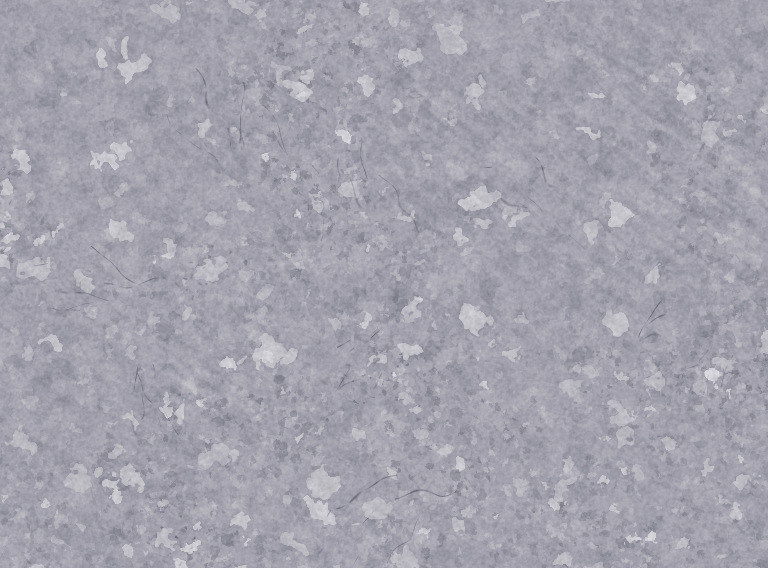
This texture is drawn by a WebGL 2 fragment shader. Its source:

```glsl
#version 300 es
precision highp float;
// Weathered galvanized sheet metal: mottled zinc flakes, stains and fine scratches.
uniform vec2 u_resolution;
out vec4 fragColor;

vec2 hash2(vec2 p) {
    vec3 h = fract(p.xyx * vec3(0.1031, 0.1030, 0.0973));
    h += dot(h, h.yzx + 33.33);
    return fract((h.xx + h.yz) * h.zy);
}

// Gradient noise, centred on zero
float gradientNoise(vec2 p) {
    vec2 i = floor(p), f = fract(p);
    vec2 u = f * f * f * (f * (f * 6.0 - 15.0) + 10.0);
    float a = dot(hash2(i) * 2.0 - 1.0, f);
    float b = dot(hash2(i + vec2(1, 0)) * 2.0 - 1.0, f - vec2(1, 0));
    float c = dot(hash2(i + vec2(0, 1)) * 2.0 - 1.0, f - vec2(0, 1));
    float d = dot(hash2(i + 1.0) * 2.0 - 1.0, f - 1.0);
    return mix(mix(a, b, u.x), mix(c, d, u.x), u.y);
}

float fbm(vec2 p, int octaves) {
    float sum = 0.0, amp = 1.0;
    for (int i = 0; i < octaves; i++) {
        sum += amp * gradientNoise(p);
        p = mat2(1.6, 1.2, -1.2, 1.6) * p + 19.7;
        amp *= 0.6;
    }
    return sum;
}

// Paints one layer of lobed, randomly turned flakes over a tone
float flakes(float tone, vec2 p, float scale, float share, vec2 toneRange, float opacity, float seed) {
    vec2 q = p * scale + seed * 7.3;
    q += 0.5 * vec2(fbm(q * 1.4, 3), fbm(q * 1.4 + 57.3, 3));
    vec2 cell = floor(q);
    float soft = 0.7 * scale / u_resolution.y;
    for (int y = -1; y <= 1; y++)
    for (int x = -1; x <= 1; x++) {
        vec2 id = cell + vec2(x, y);
        vec2 place = hash2(id + seed);
        vec2 traits = hash2(id + seed + 141.7);
        vec2 chance = hash2(id + seed + 283.1);
        if (chance.x > share) continue;
        float angle = chance.y * 6.283;
        vec2 d = mat2(cos(angle), sin(angle), -sin(angle), cos(angle)) * (q - id - place);
        float dist = length(d * vec2(1.0, 1.5)) - mix(0.25, 0.65, traits.x * traits.x);
        float cover = smoothstep(soft, -soft, dist);
        tone = mix(tone, mix(toneRange.x, toneRange.y, traits.y), cover * opacity);
        tone -= 0.022 * opacity * exp(-abs(dist) / (soft + 0.03));
    }
    return tone;
}

// Short bent scratches, gathered in groups of seven
float scratches(vec2 p, float aspect) {
    float ink = 0.0;
    vec2 bent = p + 0.03 * vec2(gradientNoise(p * 16.0), gradientNoise(p * 16.0 + 31.0));
    for (int i = 0; i < 56; i++) {
        float n = float(i), group = floor(n / 7.0);
        vec2 home = hash2(vec2(group, 5.7)) * vec2(aspect, 1.0);
        vec2 r = hash2(vec2(n, 91.3)), s = hash2(vec2(n, 23.9));
        float angle = 6.283 * hash2(vec2(group, 47.1)).x + (s.x - 0.5) * 1.1;
        vec2 axis = vec2(cos(angle), sin(angle));
        vec2 d = bent - home - (r - 0.5) * vec2(0.19, 0.15);
        float reach = mix(0.012, 0.06, s.y * s.y);
        float along = clamp(dot(d, axis), -reach, reach);
        float line = smoothstep(0.8 / u_resolution.y + 0.0007, 0.0, length(d - axis * along));
        ink = max(ink, line * mix(0.3, 0.9, r.y));
    }
    return ink * smoothstep(-0.4, 0.25, gradientNoise(p * 60.0));
}

void main() {
    vec2 p = gl_FragCoord.xy / u_resolution.y;
    float aspect = u_resolution.x / u_resolution.y;

    // Zones of crowded small grains, denser in the lower part
    float crowd = smoothstep(-0.3, 0.35, fbm(p * 2.6 + 8.0, 4) + 0.4 * (0.5 - p.y));

    // Flakes from broad and faint to small and bright
    float tone = 0.640 + 0.010 * fbm(p * 3.0, 3);
    tone = flakes(tone, p, 13.0, 0.80, vec2(0.590, 0.700), 0.60, 3.0);
    tone = flakes(tone, p, 25.0, 0.70, vec2(0.550, 0.725), 0.55, 11.0);
    tone = flakes(tone, p, 46.0, 0.75, vec2(0.505, 0.755), 0.30 + 0.40 * crowd, 19.0);
    tone = flakes(tone, p, 80.0, 0.60, vec2(0.490, 0.775), 0.22 + 0.45 * crowd, 43.0);
    tone = flakes(tone, p, 20.0, 0.15, vec2(0.725, 0.815), 0.9, 27.0);
    tone = flakes(tone, p, 40.0, 0.11, vec2(0.720, 0.850), 0.4 + 0.55 * crowd, 35.0);

    // Cloudy stains, slanted brushing and surface grain
    tone += 0.058 * fbm(p * 25.0 + 40.0, 5);
    vec2 brushed = vec2(dot(p, vec2(0.82, -0.57)) * 10.0, dot(p, vec2(0.57, 0.82)) * 85.0);
    tone += 0.065 * gradientNoise(brushed) * smoothstep(-0.1, 0.3, gradientNoise(p * 2.2 + 3.0));
    tone += 0.065 * gradientNoise(p * 130.0) + 0.045 * gradientNoise(p * 250.0);

    // Vertical seam, scratches and clustered dark specks
    tone -= 0.022 * exp(-abs(p.x - 0.742 * aspect) * 190.0) * (0.6 + gradientNoise(p * 5.0));
    tone -= 0.23 * scratches(p, aspect);
    float specks = smoothstep(0.30, 0.45, gradientNoise(p * 105.0 + 9.0));
    tone -= 0.15 * specks * smoothstep(0.2, 0.45, gradientNoise(p * 4.5 + 70.0));

    float blueTint = mix(0.046, 0.022, smoothstep(0.60, 0.77, tone));
    fragColor = vec4(tone, tone - 0.004, tone + blueTint, 1.0);
}
```
